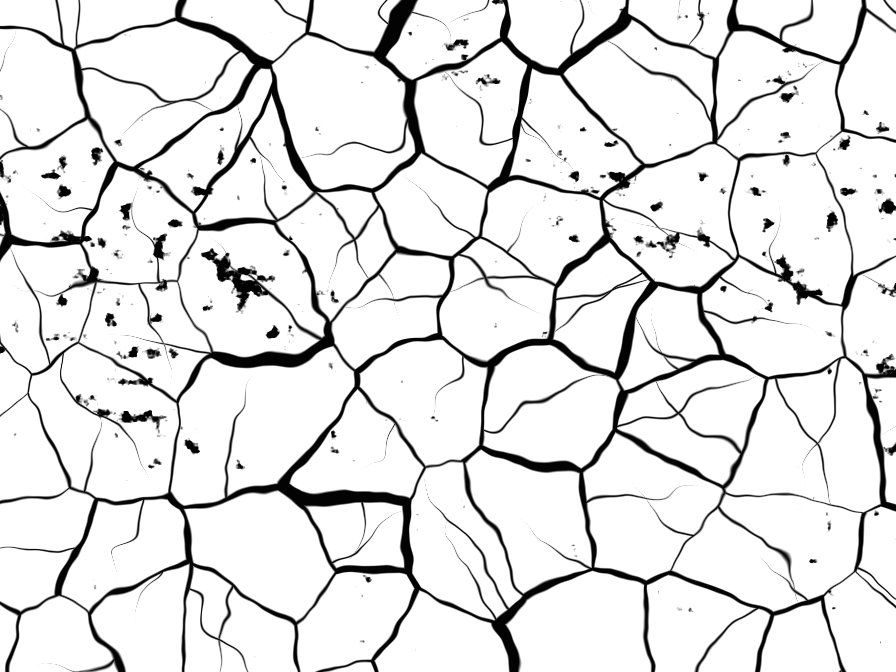
A Shadertoy shader for this texture:

```glsl
const float CELLS = 6.1;          // plates per canvas height
const float JITTER = 0.82;        // irregularity of the plates
const float WARP = 0.085;         // waviness of the cracks
const float WARP_FREQ = 6.0;
const float THIN = 0.0011;        // half widths of the main cracks
const float WIDE = 0.0115;
const float HAIR = 0.0016;        // half width of the hairline cracks
const float HAIR_SHARE = 0.68;
const float SPECK_FREQ = 42.0;
const float SPECK_DENSE = 0.655;  // noise level of specks in dirty patches
const float SPECK_SPARSE = 0.83;  // and on clean ground
const float SOFT = 0.0017;        // half width of the edge ramp
const vec3 PAPER = vec3(1.0);
const vec3 INK = vec3(0.01);

float hash(vec2 p) {
    return fract(sin(dot(p, vec2(127.1, 311.7))) * 43758.5453);
}

vec2 hash2(vec2 p) {
    return vec2(hash(p), hash(p + 57.3));
}

float noise(vec2 p) {
    vec2 i = floor(p), f = fract(p);
    f = f * f * (3.0 - 2.0 * f);
    return mix(mix(hash(i), hash(i + vec2(1, 0)), f.x),
               mix(hash(i + vec2(0, 1)), hash(i + vec2(1, 1)), f.x), f.y);
}

float fbm(vec2 p) {
    float sum = 0.0, amp = 0.5;
    for (int i = 0; i < 4; i++) {
        sum += amp * noise(p);
        p = p * 2.03 + 17.7;
        amp *= 0.5;
    }
    return sum;
}

vec2 site(vec2 cell) {
    return cell + 0.5 + JITTER * (hash2(cell) - 0.5);
}

// Signed gap to a hairline that runs from inside a plate out to its rim
float hairGap(vec2 fromSite, vec2 cell, float seed) {
    vec2 key = cell + seed;
    if (hash(key) > HAIR_SHARE) return 1.0;
    float angle = 6.2832 * hash(key + 3.1);
    vec2 dir = vec2(cos(angle), sin(angle));
    float along = dot(fromSite, dir);
    float across = dot(fromSite, vec2(-dir.y, dir.x));
    across += 0.3 * (hash(key + 5.7) - 0.5);
    across += 0.22 * (noise(vec2(along * 3.5, seed) + key) - 0.5);
    float tip = mix(-0.6, 0.25, hash(key + 8.9));
    float taper = clamp((along - tip) / 0.35, -3.0, 1.0);
    return abs(across) / CELLS - HAIR * taper;
}

// Signed gap to the nearest crack, negative inside it
float crackGap(vec2 p) {
    vec2 q = p * CELLS;
    vec2 base = floor(q), home = base;
    float nearest = 1e3;
    for (int y = -1; y <= 1; y++)
    for (int x = -1; x <= 1; x++) {
        vec2 cell = base + vec2(x, y);
        vec2 r = site(cell) - q;
        if (dot(r, r) < nearest) {
            nearest = dot(r, r);
            home = cell;
        }
    }

    // Plate borders, each with its own width
    vec2 toHome = site(home) - q;
    float swell = noise(p * 3.2 + 40.0);
    float ragged = 0.55 + 0.9 * noise(p * 32.0);
    float gap = 1.0;
    for (int y = -2; y <= 2; y++)
    for (int x = -2; x <= 2; x++) {
        if (x == 0 && y == 0) continue;
        vec2 cell = home + vec2(x, y);
        vec2 toCell = site(cell) - q;
        float d = dot(0.5 * (toHome + toCell), normalize(toCell - toHome));
        float weight = 0.55 * hash(home + cell + 0.37) + 0.45 * swell;
        float halfWidth = mix(THIN, WIDE, weight * weight) * ragged;
        gap = min(gap, d / CELLS - halfWidth);
    }

    gap = min(gap, hairGap(-toHome, home, 11.3));
    return min(gap, hairGap(-toHome, home, 29.6));
}

// Signed gap to dirt specks gathered in patches
float speckGap(vec2 p) {
    float patchy = smoothstep(0.42, 0.78, fbm(p * 3.0 + 71.0) * 1.1);
    float level = mix(SPECK_SPARSE, SPECK_DENSE, patchy);
    return (level - fbm(p * SPECK_FREQ)) / (SPECK_FREQ * 0.6);
}

void mainImage(out vec4 fragColor, in vec2 fragCoord) {
    vec2 p = fragCoord / iResolution.y;
    vec2 bend = vec2(fbm(p * WARP_FREQ), fbm(p * WARP_FREQ + 31.4)) - 0.47;
    float gap = min(crackGap(p + WARP * bend + 3.0), speckGap(p + 9.0));
    float ramp = max(SOFT, 0.6 / iResolution.y);
    fragColor = vec4(mix(INK, PAPER, smoothstep(-ramp, ramp, gap)), 1.0);
}
```
